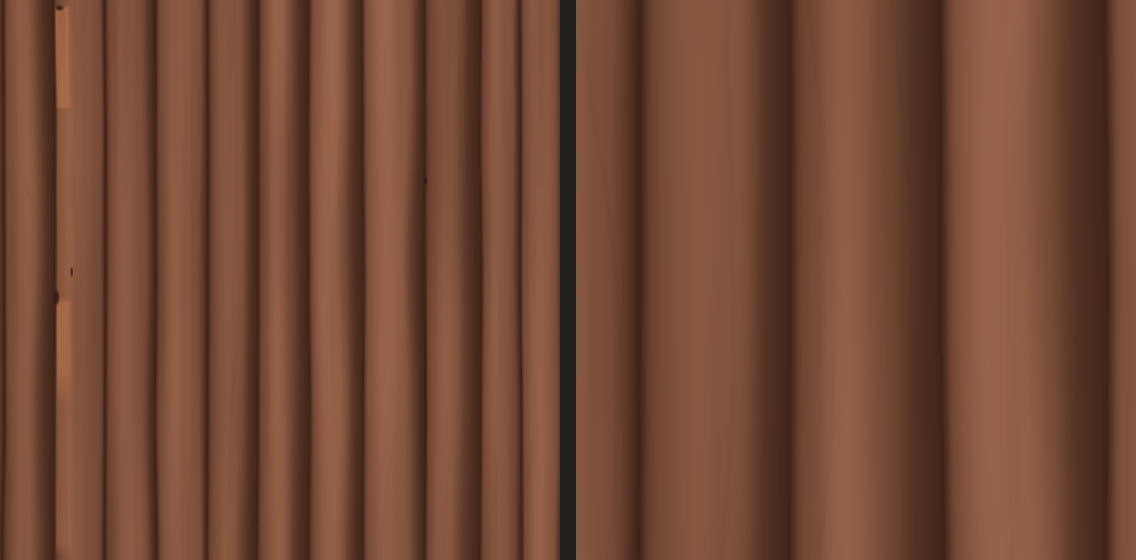
Left, the full canvas; right, a detail of the centre.
Give the GLSL for this texture, as a Shadertoy shader.

```glsl
const int LOGS = 11;
const vec3 SHADOW = vec3(0.255, 0.145, 0.098);
const vec3 LIT = vec3(0.582, 0.377, 0.280);
const vec3 BARE_WOOD = vec3(0.655, 0.415, 0.280);
const vec3 CRACK = vec3(0.170, 0.090, 0.070);

// Share of each log taken by the shade on its right flank
const float SHADE_WIDTH[LOGS] = float[LOGS](
    0.55, 0.12, 0.26, 0.18, 0.46, 0.58, 0.52, 0.34, 0.56, 0.20, 0.24);

// Brightness of each log at its crest
const float CREST_TONE[LOGS] = float[LOGS](
    0.82, 0.86, 0.84, 0.93, 0.83, 0.93, 1.00, 0.99, 0.80, 0.89, 0.93);

float hash(vec2 p) {
    vec3 q = fract(p.xyx * 0.1031);
    q += dot(q, q.yzx + 33.33);
    return fract((q.x + q.y) * q.z);
}

float noise(vec2 p) {
    vec2 cell = floor(p);
    vec2 f = fract(p);
    f = f * f * (3.0 - 2.0 * f);
    float low = mix(hash(cell), hash(cell + vec2(1, 0)), f.x);
    float high = mix(hash(cell + vec2(0, 1)), hash(cell + vec2(1, 1)), f.x);
    return mix(low, high, f.y);
}

// Soft-edged interval: 1 between a and b
float band(float x, float a, float b, float soft) {
    return smoothstep(a - soft, a + soft, x) * (1.0 - smoothstep(b - soft, b + soft, x));
}

// Uneven, slightly wavy left edge of a log
float logEdge(int index, float y) {
    float i = float(index % LOGS);
    float k = (i - 8.8) / 1.35;
    float spread = 0.38 * exp(-k * k);
    float wander = 0.05 * (noise(vec2(i * 13.7, y * 4.0)) - 0.5);
    return (float(index) + spread + wander) / float(LOGS) + 0.0065;
}

// Brightness of a rounded log; t runs from its left to its right edge
float logShade(float t, float id, float y, float shadeWidth, float tone) {
    float width = shadeWidth * (0.75 + 0.5 * noise(vec2(id * 5.3, y * 3.5 + 8.0)));
    float rise = mix(0.60, 1.0, smoothstep(0.0, 0.36, t)) * smoothstep(-0.05, 0.09, t);
    float fall = 1.0 - 0.92 * smoothstep(1.0 - width, 1.0, t);
    float roundness = 1.0 - 0.34 * smoothstep(0.40, 1.0, t);
    float drift = 0.16 * (noise(vec2(id * 9.1 + t, y * 3.0)) - 0.5);
    return (tone + drift) * rise * fall * roundness;
}

// Broad folds, fine fibres and faint contour lines along the log
float woodGrain(float t, float id, float y) {
    float x = t + id * 3.0;
    float folds = noise(vec2(x * 4.5, y * 2.0)) - 0.5;
    float fibres = noise(vec2(x * 16.0, y * 2.5 + 5.0)) - 0.5;
    float contour = t * 1.6 + 1.3 * noise(vec2(x * 1.5, y * 2.2));
    float line = 1.0 - smoothstep(0.0, 0.045, abs(fract(contour) - 0.5));
    return 0.17 * folds + 0.06 * fibres - 0.035 * line;
}

// Pointed vertical split
float crack(vec2 p, vec2 center, vec2 size) {
    return 1.0 - smoothstep(0.3, 1.0, length((p - center) / size));
}

// Stripped bark: a faint strip with two brighter patches
float bareStrip(float t, float y) {
    float ragged = 0.06 * (noise(vec2(3.0, y * 9.0)) - 0.5);
    float strip = smoothstep(0.02, 0.07, t + 0.3 * ragged);
    strip *= 1.0 - smoothstep(0.28, 0.41, t + ragged);
    float upper = band(y, 0.805, 0.988, 0.007);
    float lower = smoothstep(0.20, 0.36, y) * (1.0 - smoothstep(0.455, 0.48, y));
    float tail = 0.42 * band(y, 0.02, 0.985, 0.015);
    return strip * max(tail, max(0.9 * upper, 0.85 * lower));
}

void mainImage(out vec4 fragColor, in vec2 fragCoord) {
    vec2 uv = fragCoord / iResolution.xy;
    float x = uv.x + (uv.x < logEdge(0, uv.y) ? 1.0 : 0.0);

    // Find the log under this point
    int index = 0;
    for (int i = 1; i < LOGS; i++) {
        if (x >= logEdge(i, uv.y)) index = i;
    }
    float left = logEdge(index, uv.y);
    float right = logEdge(index + 1, uv.y);
    float t = (x - left) / (right - left);
    float id = float(index);

    // Rounded body with grain, fading out in the shade
    float shade = logShade(t, id, uv.y, SHADE_WIDTH[index], CREST_TONE[index]);
    shade += woodGrain(t, id, uv.y) * smoothstep(0.0, 0.6, shade);
    vec3 color = mix(SHADOW, LIT, clamp(shade, 0.0, 1.08));

    // Dark seam between neighbours
    float seamDistance = min(x - left, right - x);
    color *= 1.0 - 0.12 * (1.0 - smoothstep(0.0, 0.005, seamDistance));

    // Worn log and small splits
    if (index == 1) {
        float fibre = 0.94 + 0.12 * noise(vec2(t * 20.0, uv.y * 5.0));
        color = mix(color, BARE_WOOD * fibre, bareStrip(t, uv.y));
    }
    float splits = crack(uv, vec2(0.128, 0.514), vec2(0.003, 0.012));
    splits = max(splits, crack(uv, vec2(0.101, 0.469), vec2(0.007, 0.018)));
    splits = max(splits, crack(uv, vec2(0.106, 0.986), vec2(0.010, 0.007)));
    splits = max(splits, crack(uv, vec2(0.760, 0.677), vec2(0.004, 0.010)));
    splits = max(splits, 0.6 * crack(uv, vec2(0.760, 0.340), vec2(0.003, 0.360)));
    color = mix(color, CRACK, 0.8 * splits);

    fragColor = vec4(color, 1.0);
}
```
